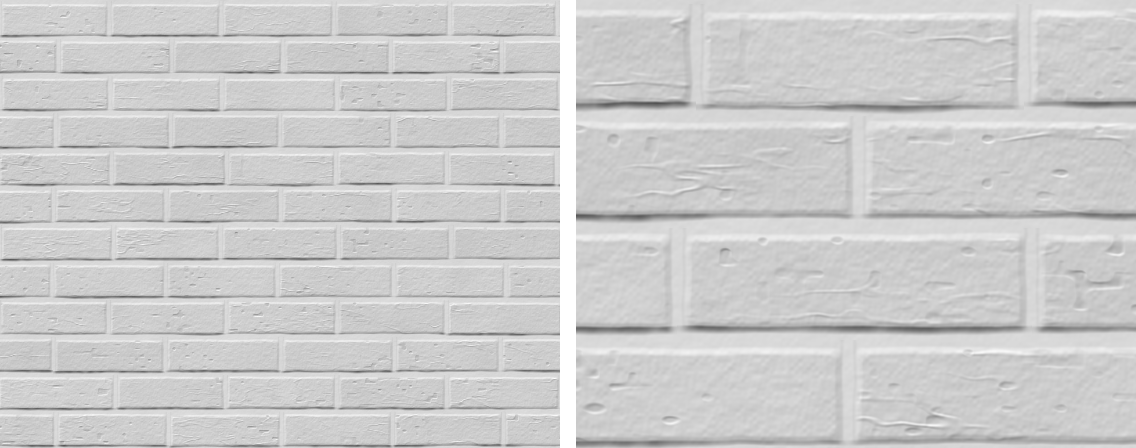
Left, the full canvas; right, a detail of the centre.
A Shadertoy shader for this texture:

```glsl
// White painted brick wall in running bond, lit from the upper left.
// A height field (bevelled bricks, creases, pits, grain) is shaded by its slope
// towards the light; ragged shadow lines are added beneath each course.

#define BRICKS_ACROSS 5.0
#define COURSES 12.0
#define BRICK_ASPECT 3.0     // brick pitch in course heights
#define BRICK_BOTTOM 0.10    // brick edges within a course
#define BRICK_TOP 0.95
#define JOINT_HALF 0.055     // half width of the upright joints
#define JOINT_JITTER 0.035   // joint wander, in brick pitches
#define RELIEF 0.115         // contrast of the slope shading
#define SHADOW_DEPTH 0.36
#define BRICK_TONE 0.80
#define MORTAR_TONE 0.845

struct Brick {
    vec2 id;
    float inside;   // distance inside the outline, negative in mortar
    float side;     // distance from the nearest upright joint
    float above;    // height over the bottom edge
};

float hash(vec2 p) {
    vec3 q = fract(vec3(p.xyx) * 0.1031);
    q += dot(q, q.yzx + 33.33);
    return fract((q.x + q.y) * q.z);
}

float noise(vec2 p) {
    vec2 i = floor(p), f = fract(p);
    f = f * f * (3.0 - 2.0 * f);
    return mix(mix(hash(i), hash(i + vec2(1, 0)), f.x),
               mix(hash(i + vec2(0, 1)), hash(i + vec2(1, 1)), f.x), f.y);
}

float fbm(vec2 p) {
    float sum = 0.0, amp = 0.54;
    for (int i = 0; i < 3; i++) {
        sum += amp * noise(p);
        p = p * 2.03 + 19.7;
        amp *= 0.5;
    }
    return sum;
}

// Brick layout; p is measured in course heights
Brick findBrick(vec2 p) {
    Brick b;
    float row = floor(p.y), y = fract(p.y);
    float u = p.x / BRICK_ASPECT + 0.5 * (1.0 - mod(row, 2.0));
    float joint = floor(u + 0.5);
    float offset = u - joint - JOINT_JITTER * (2.0 * hash(vec2(joint, row) + 7.0) - 1.0);
    b.id = vec2(joint - step(offset, 0.0), row);

    // Slightly wavy edges and uneven brick heights
    float wave = 0.035 * (fbm(p * vec2(2.0, 3.0)) - 0.5);
    float lift = 0.03 * (hash(b.id + 31.0) - 0.5);
    b.side = abs(offset) * BRICK_ASPECT - JOINT_HALF + wave;
    b.above = y - BRICK_BOTTOM - lift + wave;
    float edge = min(b.above, BRICK_TOP + lift - y + wave);

    // Smooth minimum rounds the corners
    float k = max(0.07 - abs(b.side - edge), 0.0);
    b.inside = min(b.side, edge) - k * k / 0.28;
    return b;
}

// Thin wavering horizontal ridges, stronger on some bricks
float creases(vec2 p, vec2 id) {
    float age = hash(id + 53.0);
    vec2 q = p + 23.0 * vec2(hash(id), hash(id + 11.0));
    float ridge = 1.0 - smoothstep(0.0, 0.085, abs(fbm(q * vec2(1.5, 4.6)) - 0.47));
    float patches = smoothstep(0.35, 0.7, noise(q * vec2(0.9, 2.2) + 41.0));
    return ridge * patches * mix(0.4, 1.25, age * age);
}

float pits(vec2 p, vec2 id) {
    float worn = noise(p * 0.8 + 5.0 * hash(id + 71.0));
    return smoothstep(0.74, 0.95, noise(p * vec2(6.0, 10.0))) * smoothstep(0.4, 0.8, worn);
}

float height(vec2 p) {
    Brick b = findBrick(p);
    float face = smoothstep(-0.01, 0.07, b.inside);
    float grain = 0.015 * noise(p * vec2(10.0, 14.0)) + 0.009 * noise(p * 27.0);
    float relief = 0.05 + 0.024 * creases(p, b.id) - 0.03 * pits(p, b.id);
    return face * relief + grain * mix(0.4, 1.0, face);
}

void mainImage(out vec4 fragColor, in vec2 fragCoord) {
    vec2 uv = fragCoord / iResolution.xy;
    vec2 p = uv * vec2(BRICKS_ACROSS * BRICK_ASPECT, COURSES) + vec2(0.0, 0.04);
    Brick b = findBrick(p);
    float face = smoothstep(-0.01, 0.04, b.inside);

    // Paint tone with soft mottling and a small change per brick
    float brickTone = BRICK_TONE + 0.022 * (hash(b.id + 3.0) - 0.5);
    float tone = mix(MORTAR_TONE, brickTone, face) + 0.04 * (fbm(p * 1.3) - 0.47);

    // Slope towards the light
    vec2 toLight = 0.022 * vec2(-0.4, 0.92);
    tone += RELIEF * (height(p) - height(p + toLight)) / 0.022;
    tone -= face * (0.05 * pits(p, b.id) + 0.02 * creases(p - toLight, b.id));

    // Cast shadow under the brick, uneven along the course
    float reach = smoothstep(0.2, 0.75, noise(vec2(p.x * 0.9, b.id.y * 7.3)));
    float ragged = 0.65 + 0.5 * noise(p * vec2(7.0, 3.0));
    float band = smoothstep(-0.035 - 0.035 * reach, -0.01, b.above)
               * (1.0 - smoothstep(0.0, 0.03, b.above));
    float underBrick = mix(0.3, 1.0, smoothstep(-0.05, 0.05, b.side));
    tone -= SHADOW_DEPTH * band * ragged * underBrick * mix(0.35, 1.0, reach);

    // Faint shade along both edges of each upright joint
    float jointEdge = 1.0 - smoothstep(0.0, 0.03, abs(b.side));
    tone -= 0.03 * jointEdge * smoothstep(-0.02, 0.02, b.above);

    fragColor = vec4(vec3(clamp(tone, 0.0, 1.0)), 1.0);
}
```
